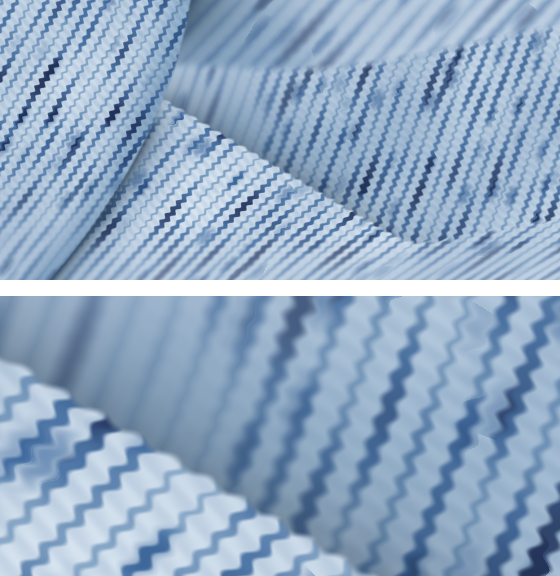
Top, the full canvas; bottom, a detail of the centre.
Reproduce this texture procedurally as a Shadertoy shader.

```glsl
// Draws folded, space-dyed blue and white knit cloth with soft focus at its far and near parts.

const float TAU = 6.2831853;

// Yarn and shadow colours
const vec3 WHITE_YARN = vec3(0.85, 0.90, 0.945);
const vec3 PALE_YARN  = vec3(0.62, 0.71, 0.81);
const vec3 SKY_DYE    = vec3(0.43, 0.58, 0.73);
const vec3 BLUE_DYE   = vec3(0.19, 0.37, 0.59);
const vec3 NAVY_DYE   = vec3(0.11, 0.17, 0.33);
const vec3 SHADOW     = vec3(0.18, 0.26, 0.34);
const vec3 COOL_SHADE = vec3(0.70, 0.79, 0.86);

// Sizes, in canvas heights
const float LEFT_ROW   = 0.054;
const float FRONT_ROW  = 0.053;
const float RIGHT_ROW  = 0.050;
const float BACK_ROW   = 0.085;
const float STITCH     = 0.030;
const float EDGE_SOFT  = 0.007;

// Proportions of one row
const float WOBBLE     = 0.10;
const float THIN_SEAM  = 0.09;
const float THICK_SEAM = 0.31;

float hash(vec2 p) {
    return fract(sin(dot(p, vec2(127.1, 311.7))) * 43758.5);
}

// Cellular noise: distance to the nearest point, and its random value
vec2 cellular(vec2 p) {
    vec2 cell = floor(p), nearest = vec2(9.0, 0.0);
    for (int j = -1; j <= 1; j++)
    for (int i = -1; i <= 1; i++) {
        vec2 id = cell + vec2(i, j);
        vec2 point = id + vec2(hash(id), hash(id + 17.3));
        float d = distance(p, point);
        if (d < nearest.x) nearest = vec2(d, hash(id + 41.9));
    }
    return nearest;
}

// Smooth cloudiness from layered sines, 0 to 1
float clouds(vec2 p) {
    return 0.5 + 0.25 * sin(p.x + 1.7 * sin(p.y * 0.8)) + 0.25 * sin(p.y * 1.3 + 1.4 * sin(p.x * 0.7));
}

// Knit cloth: s.x counts rows, s.y counts stitches along a row
vec3 knit(vec2 s, float blur) {
    float sharp = 1.0 - blur;
    s.x += WOBBLE * sharp * sin(TAU * s.y) + 0.05 * sin(s.y * 0.37);
    float row = floor(s.x);
    float fromSeam = abs(fract(s.x) - 0.5);

    // Dye changes from row to row, along each row, and in clumps
    float phase = TAU * hash(vec2(row, 3.0));
    float dye = 0.40 + 0.22 * sin(s.y * 0.23 + phase) + 0.16 * sin(s.y * 0.61 + phase * 2.3);
    dye += 0.32 * (hash(vec2(row, 8.0)) - 0.5);
    vec2 fleck = cellular(s * vec2(0.9, 0.22));
    float clump = (1.0 - smoothstep(0.08, 0.45, fleck.x)) * smoothstep(0.5, 0.95, fleck.y);
    dye = clamp(dye + 0.45 * clump, 0.0, 1.0);

    // White stitches, faintly tinted where the dye has spread
    float stitch = 0.5 + 0.5 * sin(TAU * (s.y + 0.5 * s.x));
    float spread = 0.45 * clouds(s * vec2(0.55, 0.16));
    vec3 yarn = mix(WHITE_YARN, PALE_YARN, spread + 0.28 * stitch * sharp);
    yarn = mix(yarn, BLUE_DYE, 0.55 * clump);

    // Dyed seams between the rows
    vec3 ink = mix(SKY_DYE, BLUE_DYE, smoothstep(0.12, 0.5, dye));
    ink = mix(ink, NAVY_DYE, smoothstep(0.5, 0.95, dye));
    float width = mix(THIN_SEAM, THICK_SEAM, dye) * (1.0 - 0.25 * stitch * sharp);
    float soft = mix(0.09, 0.30, blur);
    float seam = 1.0 - smoothstep(width - soft, width + soft, fromSeam);
    vec3 cloth = mix(yarn, ink, seam * mix(0.65, 0.95, dye));
    return mix(cloth, mix(PALE_YARN, WHITE_YARN, 0.25), 0.6 * blur);
}

// Fold outlines
float leftEdge(float y) { return 0.18 + 0.85 * y - 0.35 * y * y; }
float rightRidge(float x) { return 0.75 + 0.02 * sin(3.0 * x) + 0.16 * smoothstep(1.0, 2.1, x); }
float frontRidge(float x) {
    float slope = 0.635 - 0.60 * (x - 0.6), lip = 0.13 + 0.20 * (x - 1.56);
    return 0.5 * (slope + lip + sqrt((slope - lip) * (slope - lip) + 0.002));
}

void mainImage(out vec4 fragColor, in vec2 fragCoord) {
    vec2 p = fragCoord / iResolution.y;
    p.x += 1.0 - 0.5 * iResolution.x / iResolution.y;
    float gap = p.x - leftEdge(p.y);

    // Far cloth, out of focus
    vec3 color = knit(vec2((p.x - 0.9 * p.y) / BACK_ROW, (p.y + 0.8 * p.x) / 0.06), 0.85);
    color *= mix(COOL_SHADE, vec3(1.0), smoothstep(0.7, 1.6, p.x + 0.3 * clouds(p * 7.0)));
    color = mix(color, SHADOW, 0.75 * exp(-9.0 * max(gap, 0.0)) * smoothstep(0.7, 1.0, p.y));

    // Right fold, sharper toward the right
    float depth = rightRidge(p.x) - p.y;
    float blur = 0.15 + 0.75 * smoothstep(1.2, 0.75, p.x);
    vec3 cloth = knit(vec2((p.x - 0.38 * p.y) / RIGHT_ROW + 40.0, (p.y + 0.35 * p.x) / STITCH), blur);
    cloth *= mix(vec3(1.0), COOL_SHADE, 0.25 + 0.65 * smoothstep(0.0, 0.3, depth) * smoothstep(1.9, 0.8, p.x));
    color = mix(color, cloth, smoothstep(-0.025, 0.025, depth));

    // Front fold, with rows that fan out
    float fan = (p.x - 0.7 * p.y) / (1.0 + 0.5 * p.y);
    depth = frontRidge(p.x) + 0.004 * sin(TAU * fan / FRONT_ROW) - p.y;
    color *= 1.0 - 0.22 * exp(-14.0 * max(-depth, 0.0)) * smoothstep(1.7, 1.1, p.x);
    blur = 0.85 * smoothstep(0.22, 0.0, p.y) + 0.2 * smoothstep(1.4, 1.8, p.x);
    cloth = knit(vec2(fan / FRONT_ROW + 90.0, (p.y + 0.65 * p.x) / (1.2 * STITCH)), min(blur, 0.85));
    cloth *= mix(vec3(1.0), COOL_SHADE, 0.35 * smoothstep(0.25, 0.0, gap));
    color = mix(color, cloth, smoothstep(-EDGE_SOFT, EDGE_SOFT, depth));

    // Crease beside the left fold
    color = mix(color, SHADOW, 0.9 * exp(-32.0 * max(gap, 0.0)) * smoothstep(0.70, 0.45, p.y));

    // Left fold, turning into shade at its edge
    float rowAcross = (p.x - 0.8 * p.y + 0.12 * p.y * p.y) / LEFT_ROW;
    blur = 0.8 * smoothstep(0.45, 0.05, p.y);
    cloth = knit(vec2(rowAcross + 150.0, (p.y + 0.6 * p.x) / (1.15 * STITCH)), blur);
    cloth *= mix(vec3(1.0), COOL_SHADE, 0.15 + 0.85 * smoothstep(-0.16, 0.0, gap));
    color = mix(color, cloth, smoothstep(EDGE_SOFT, -EDGE_SOFT, gap));

    fragColor = vec4(color, 1.0);
}
```
